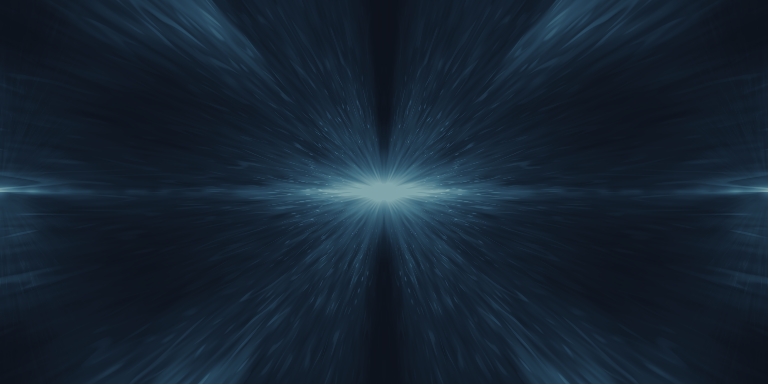
Reproduce this background procedurally as a Shadertoy shader.

```glsl
const vec3 NIGHT = vec3(0.046, 0.062, 0.096);
const vec3 DEEP = vec3(0.078, 0.134, 0.194);
const vec3 SLATE = vec3(0.150, 0.270, 0.360);
const vec3 TEAL = vec3(0.250, 0.430, 0.510);
const vec3 PALE = vec3(0.500, 0.650, 0.670);

const float BASE_LIGHT = 0.125;
const float HALO_LIGHT = 0.52;
const float CORE_LIGHT = 0.42;
const float BEAM_LIGHT = 0.22;
const float FAN_LIGHT = 0.06;
const float SIDE_LIGHT = 0.27;
const float HORIZON_Y = 0.002;
const float BEAM_EDGE_TOP = 0.83;
const float BEAM_EDGE_BOTTOM = 0.91;
const float WEDGE_WIDTH = 0.21;
const float GRAIN = 0.95;
const float THREADS = 0.45;

float hash(vec2 p) {
    vec3 q = fract(vec3(p.xyx) * 0.1031);
    q += dot(q, q.yzx + 33.33);
    return fract((q.x + q.y) * q.z);
}

float noise(vec2 p) {
    vec2 i = floor(p), f = fract(p);
    f = f * f * (3.0 - 2.0 * f);
    return mix(mix(hash(i), hash(i + vec2(1, 0)), f.x),
               mix(hash(i + vec2(0, 1)), hash(i + vec2(1, 1)), f.x), f.y);
}

float gauss(vec2 p) {
    return exp(-dot(p, p));
}

// Radial streaks and sparse threads; fine layers fade in with radius
float streaks(vec2 p, float seed) {
    float r = length(p), angle = atan(p.y, p.x), depth = log(r + 0.04);
    float sum = 0.0, frequency = 14.0;
    for (int i = 0; i < 4; i++) {
        float visible = smoothstep(0.0015, 0.005, r / frequency);
        float n = noise(vec2(angle * frequency + seed, depth * (2.0 + 3.0 * float(i)) + seed));
        sum += 0.34 * visible * (n - 0.5);
        frequency *= 1.9;
    }
    float thread = noise(vec2(angle * 62.0 + seed, depth * 11.0 + 4.0 * noise(vec2(angle * 20.0))));
    thread = smoothstep(0.68, 0.95, thread) * smoothstep(0.08, 0.25, r);
    return GRAIN * sum + THREADS * thread;
}

// Short bright flecks in polar cells
float flecks(float angle, float r, float seed) {
    vec2 grid = vec2(angle * 20.0, log(r + 0.02) * 9.0 + 5.0 * noise(vec2(angle * 9.0, seed)));
    vec2 cell = floor(grid) + seed;
    vec2 offset = fract(grid) - 0.3 - 0.4 * vec2(hash(cell), hash(cell + 7.0));
    float lit = smoothstep(0.7, 1.0, hash(cell + 19.0));
    float shape = 1.0 - smoothstep(0.05, 0.28, length(offset * vec2(1.2, 0.9)));
    return lit * shape * smoothstep(0.07, 0.15, r) * (1.0 - smoothstep(0.2, 0.4, r));
}

vec3 ramp(float t) {
    vec3 c = mix(NIGHT, DEEP, clamp(t / 0.2, 0.0, 1.0));
    c = mix(c, SLATE, clamp((t - 0.2) / 0.22, 0.0, 1.0));
    c = mix(c, TEAL, clamp((t - 0.42) / 0.25, 0.0, 1.0));
    return mix(c, PALE, clamp((t - 0.67) / 0.33, 0.0, 1.0));
}

void mainImage(out vec4 fragColor, in vec2 fragCoord) {
    // Mirrored coordinates: half height is 0.5, side seams at x = 1
    vec2 uv = fragCoord / iResolution.xy - 0.5;
    vec2 p = vec2(abs(uv.x) * 2.0, uv.y);
    float upper = step(0.0, p.y), seed = 41.0 + 30.0 * upper;
    vec2 q = vec2(p.x, abs(p.y));
    vec2 side = vec2(1.0 - p.x, q.y);
    float r = length(q), angle = atan(q.y, q.x + 0.0001);

    // Broad diagonal beams and softer fans toward the vertical
    float edge = mix(BEAM_EDGE_BOTTOM, BEAM_EDGE_TOP, upper);
    float beam = smoothstep(0.42, edge - 0.04, angle)
               * (1.0 - smoothstep(edge - 0.01, edge + 0.03, angle))
               * smoothstep(0.25, 0.78, r);
    float fan = smoothstep(0.45, 0.9, angle) * (1.0 - smoothstep(1.2, 1.4, angle));
    float light = BASE_LIGHT + BEAM_LIGHT * beam + FAN_LIGHT * fan * (1.0 - r);

    // Shadows in the flanks, corners and the vertical wedge
    light -= 0.105 * gauss((q - vec2(0.67, 0.19)) * vec2(3.4, 5.5));
    light -= 0.11 * smoothstep(0.72, 0.98, p.x) * smoothstep(0.25, 0.42, q.y);
    float wedge = 1.0 - smoothstep(0.04, WEDGE_WIDTH, 1.5708 - angle);

    // Central halo and glow from the side seams
    light += HALO_LIGHT * exp(-length(q * vec2(1.0, 1.5)) / 0.19);
    light += SIDE_LIGHT * exp(-length(side * vec2(1.0, 0.95)) / 0.17);
    light *= 1.0 - 0.8 * wedge * smoothstep(0.06, 0.2, r);

    // Painted streak texture
    float grain = streaks(q, seed);
    float sideGrain = streaks(side, seed + 13.0) * smoothstep(0.7, 0.95, p.x);
    light *= max(0.12, 1.0 + grain + 0.5 * sideGrain);
    light += 0.24 * flecks(angle, r, seed) * (1.0 - wedge);

    // Bright core and thin, broken horizon
    float core = gauss(p / vec2(0.23, 0.055));
    light += CORE_LIGHT * core * (1.0 + 0.8 * grain);
    float lineLight = 0.09 + 0.26 * exp(-pow(p.x / 0.32, 2.0)) + 0.28 * exp(-side.x / 0.16);
    lineLight *= 0.5 + noise(vec2(p.x * 35.0, 3.0 + p.y * 60.0));
    light += lineLight * exp(-abs(p.y - HORIZON_Y) / 0.010);

    fragColor = vec4(ramp(light), 1.0);
}
```
